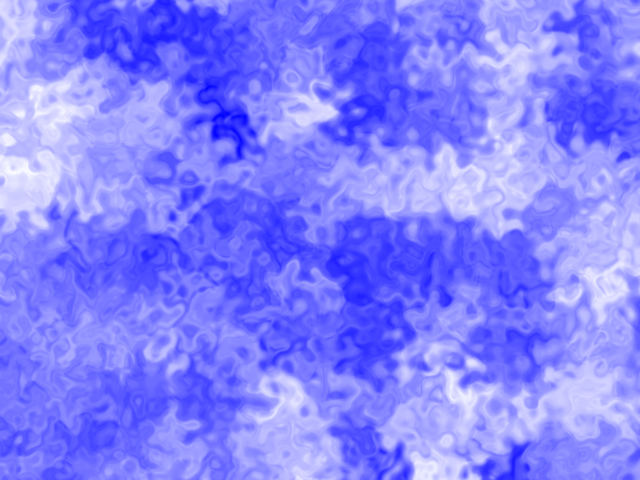
Reproduce this texture procedurally as a WebGL 2 fragment shader.

```glsl
#version 300 es
precision highp float;
// Blue and white marbled clouds: layered value noise stirred by a fine curling warp.

#define CLOUD_SCALE 6.5     // largest cloud cells per canvas height
#define OCTAVES 4
#define GAIN 0.55           // strength of each finer layer
#define SWIRL_SCALE 28.0    // swirl cells per canvas height
#define SWIRL_REACH 0.1     // warp distance in canvas heights
#define CONTRAST 1.25
#define BRIGHTNESS 0.5
#define DEEP_COLOR vec3(0.0, 0.0, 1.0)
#define PALE_COLOR vec3(1.0)

uniform vec2 u_resolution;
out vec4 fragColor;

// Integer hash of a lattice point, 0 to 1
float hash(ivec2 cell, uint seed) {
    uint h = uint(cell.x) * 1597334677u ^ uint(cell.y) * 3812015801u ^ seed * 2654435769u;
    h = (h ^ (h >> 16)) * 2246822519u;
    h = (h ^ (h >> 13)) * 3266489917u;
    h ^= h >> 16;
    return float(h >> 8) / 16777216.0;
}

vec2 quintic(vec2 f) {
    return f * f * f * (f * (f * 6.0 - 15.0) + 10.0);
}

// Value noise, 0 to 1: broad, soft patches
float valueNoise(vec2 p, uint seed) {
    ivec2 cell = ivec2(floor(p));
    vec2 s = quintic(fract(p));
    float low = mix(hash(cell, seed), hash(cell + ivec2(1, 0), seed), s.x);
    float high = mix(hash(cell + ivec2(0, 1), seed), hash(cell + ivec2(1, 1), seed), s.x);
    return mix(low, high, s.y);
}

// Height at f of the slope with random direction at one lattice corner
float slope(ivec2 cell, ivec2 corner, vec2 f, uint seed) {
    float angle = 6.28319 * hash(cell + corner, seed);
    return dot(vec2(cos(angle), sin(angle)), f - vec2(corner));
}

// Gradient noise, about -0.7 to 0.7: round, evenly spaced bumps
float gradientNoise(vec2 p, uint seed) {
    ivec2 cell = ivec2(floor(p));
    vec2 f = fract(p);
    vec2 s = quintic(f);
    float low = mix(slope(cell, ivec2(0, 0), f, seed), slope(cell, ivec2(1, 0), f, seed), s.x);
    float high = mix(slope(cell, ivec2(0, 1), f, seed), slope(cell, ivec2(1, 1), f, seed), s.x);
    return mix(low, high, s.y);
}

// Normalised sum of octaves, 0 to 1
float clouds(vec2 p) {
    float sum = 0.0, total = 0.0, weight = 1.0;
    for (int i = 0; i < OCTAVES; i++) {
        sum += weight * valueNoise(p, uint(i) + 11u);
        total += weight;
        weight *= GAIN;
        p = p * 2.0 + vec2(3.37, 7.71);
    }
    return sum / total;
}

// Fine displacement that curls the clouds into rings and fingers
vec2 swirl(vec2 p) {
    vec2 q = p * SWIRL_SCALE;
    return SWIRL_REACH * vec2(gradientNoise(q, 41u), gradientNoise(q + vec2(0.43, 0.61), 42u));
}

float shade(vec2 p) {
    float tone = clouds((p + swirl(p)) * CLOUD_SCALE);
    return clamp(BRIGHTNESS + (tone - 0.5) * CONTRAST, 0.0, 1.0);
}

void main() {
    // Average four samples per pixel to smooth the thin rims
    float tone = 0.0;
    for (int i = 0; i < 4; i++) {
        vec2 jitter = vec2(i & 1, i >> 1) * 0.5 - 0.25;
        tone += 0.25 * shade((gl_FragCoord.xy + jitter) / u_resolution.y);
    }
    fragColor = vec4(mix(DEEP_COLOR, PALE_COLOR, tone), 1.0);
}
```
